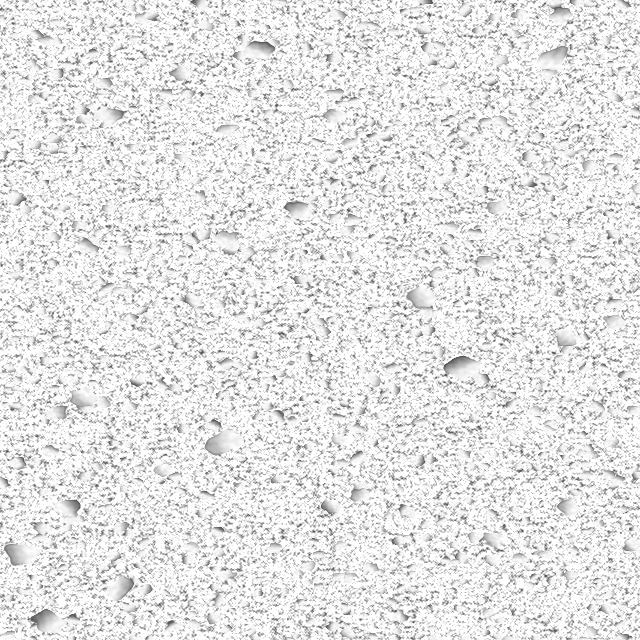
A WebGL 1 fragment shader for this texture:

```glsl
precision highp float;

uniform vec2 u_resolution;

#define INK_GAIN 0.21
#define INK_BIAS 0.08
#define GRAIN_FREQ vec2(214.0, 233.0)
#define DASH_FREQ vec2(78.0, 168.0)
#define UPRIGHT_FREQ vec2(160.0, 74.0)
#define WEAVE_FREQ vec2(173.0, 181.0)
#define PATCH_FREQ vec2(15.0, 26.0)
#define PEBBLE_STRETCH vec2(1.25, 0.82)
#define PEBBLE_TILT 0.7
#define PAPER 0.995

const float TAU = 6.2831853;

float hash(vec2 p) {
  vec3 q = fract(vec3(p.xyx) * 0.1031);
  q += dot(q, q.yzx + 33.33);
  return fract((q.x + q.y) * q.z);
}

float cornerSlope(vec2 corner, vec2 offset) {
  float angle = TAU * hash(corner);
  return dot(vec2(cos(angle), sin(angle)), offset);
}

float gradientNoise(vec2 p) {
  vec2 i = floor(p);
  vec2 f = p - i;
  vec2 w = f * f * f * (f * (f * 6.0 - 15.0) + 10.0);
  vec2 e = vec2(1.0, 0.0);
  float low = mix(cornerSlope(i, f), cornerSlope(i + e.xy, f - e.xy), w.x);
  float high = mix(cornerSlope(i + e.yx, f - e.yx), cornerSlope(i + e.xx, f - e.xx), w.x);
  return mix(low, high, w.y);
}

// Fine dotted cloth with short dashes, as a clipped sum of noises
float clothInk(vec2 p) {
  float clump = gradientNoise(p * PATCH_FREQ + 7.0);
  float grain = gradientNoise(p * GRAIN_FREQ + 31.0);
  float dash = gradientNoise(p * DASH_FREQ + 53.0);
  float upright = gradientNoise(p * UPRIGHT_FREQ + 89.0);
  vec2 warp = vec2(gradientNoise(p * 41.0 + 11.0), gradientNoise(p * 37.0 + 67.0));
  vec2 threads = cos(TAU * (p * WEAVE_FREQ + 1.6 * warp));
  float weave = threads.x * threads.y;
  float sum = 2.9 * grain + (2.3 + 2.5 * clump) * dash + 1.2 * upright
            + 0.8 * weave + 0.5 * clump;
  return INK_GAIN * max(sum + INK_BIAS, 0.0);
}

// Lays one size of pebbles over the ink: pale bodies, dark on one side
float addPebbles(float ink, vec2 p, float cells, float radius, float share, float softness) {
  vec2 g = p * cells;
  vec2 home = floor(g);
  float pixel = cells / min(u_resolution.x, u_resolution.y);
  for (int y = -1; y <= 1; y++) {
    for (int x = -1; x <= 1; x++) {
      vec2 id = home + vec2(float(x), float(y));
      vec2 seed = id + cells * 3.0 + 5.0;
      if (hash(seed) > share) continue;
      vec2 center = id + vec2(hash(seed + 13.7), hash(seed + 29.3));
      float size = radius * mix(0.65, 1.3, hash(seed + 41.9));
      float tilt = PEBBLE_TILT * (hash(seed + 57.1) - 0.5);
      float c = cos(tilt);
      float s = sin(tilt);
      vec2 q = mat2(c, -s, s, c) * (g - center) / (size * PEBBLE_STRETCH);
      if (dot(q, q) > 4.0) continue;

      // Uneven outline and smoothed edge
      float d = length(q) + 0.65 * gradientNoise(q * 1.1 + seed * 3.1);
      float edge = 0.7 * pixel / size;
      float cover = 1.0 - smoothstep(1.0 - edge, 1.0 + edge, d);

      // Shade turns mostly towards the top
      float turn = TAU * (0.25 + 0.8 * (hash(seed + 73.3) - 0.5));
      float side = dot(q, vec2(cos(turn), sin(turn)));
      float depth = mix(0.2, 0.62, hash(seed + 97.7));
      float shade = depth * smoothstep(-softness, 1.0, side);
      float rim = 0.16 * smoothstep(0.7, 1.0, d) * smoothstep(-0.4, 0.5, side);
      float mottle = 0.09 * gradientNoise(q * 2.3 + seed);
      float body = max(0.03 + shade + rim + mottle, 0.0);
      ink = mix(ink, body, 0.93 * cover);
    }
  }
  return ink;
}

void main() {
  vec2 p = gl_FragCoord.xy / min(u_resolution.x, u_resolution.y);
  float ink = clothInk(p);
  ink = addPebbles(ink, p, 66.0, 0.32, 0.26, 0.1);
  ink = addPebbles(ink, p, 35.0, 0.28, 0.24, 0.2);
  ink = addPebbles(ink, p, 11.0, 0.19, 0.27, 0.5);
  gl_FragColor = vec4(vec3(PAPER - clamp(ink, 0.0, 0.65)), 1.0);
}
```
